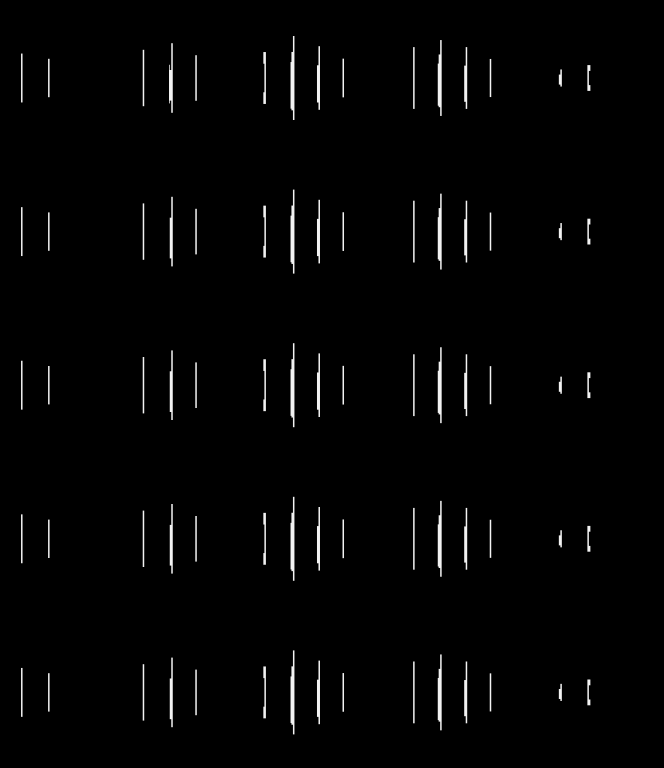
Write a Shadertoy shader that draws this pattern.

```glsl
// Five identical rows of thin pale vertical strokes on black, in five clusters.
// Each stroke is a box with exact area coverage; the taller ones gain a stepped
// swelling on the left, and two have small widened tips.

// Area coverage of a box lo..hi by a sample of size px centred on p.
float boxCoverage(vec2 p, vec2 lo, vec2 hi, vec2 px) {
    vec2 overlap = min(p + 0.5 * px, hi) - max(p - 0.5 * px, lo);
    overlap = clamp(overlap / px, 0.0, 1.0);
    return overlap.x * overlap.y;
}

// Left edges of the strokes in each cluster, in 1/442 of the width.
const vec4 strokeLeft[5] = vec4[5](
    vec4(14, 32, 0, 0),
    vec4(95, 114, 130, 0),
    vec4(176, 195, 212, 228),
    vec4(275, 293, 310, 326),
    vec4(373, 391, 0, 0));

// Half heights in 1/512 of the height; zero leaves the slot empty.
const vec4 strokeHalf[5] = vec4[5](
    vec4(16.3, 12.8, 0, 0),
    vec4(18.8, 23.2, 15.2, 0),
    vec4(17.3, 28.0, 21.2, 12.9),
    vec4(20.6, 25.3, 20.6, 12.7),
    vec4(5.7, 8.6, 0, 0));

void mainImage(out vec4 fragColor, in vec2 fragCoord) {
    vec2 canvas = vec2(442.0, 512.0);
    vec2 px = canvas / iResolution.xy;
    vec2 p = fragCoord * px;

    // Fold the canvas into five rows, centred slightly low.
    float rowHeight = canvas.y / 5.0;
    float row = floor(p.y / rowHeight);
    p.y -= (row + 0.5) * rowHeight - 0.8;

    float ink = 0.0;
    for (int cluster = 0; cluster < 5; cluster++) {
        for (int slot = 0; slot < 4; slot++) {
            float h = strokeHalf[cluster][slot];
            if (h <= 0.0) continue;
            float x = strokeLeft[cluster][slot];
            ink += boxCoverage(p, vec2(x, -h), vec2(x + 1.0, h), px);

            // Swelling: strongest on the second stroke of the inner clusters.
            float swell = 0.0;
            if (cluster < 4 && (slot == 1 || slot == 2))
                swell = max(0.0, float(min(cluster, 2) - slot + 1));
            if (cluster == 4 && slot == 0) swell = 1.0;
            // The top row has a slightly wider, shorter swelling in cluster two.
            bool stubby = row > 3.5 && cluster == 1 && slot == 1;
            if (swell > 0.0) {
                float shoulder = swell > 1.0 ? 0.62 : (stubby ? 0.23 : 0.4);
                float foot = stubby ? 0.65 : 0.77;
                ink += boxCoverage(p, vec2(x - 1.0, -foot * h), vec2(x, shoulder * h), px);
                float extra = stubby ? 0.5 : 0.6 * (swell - 1.0);
                ink += boxCoverage(p, vec2(x - 1.0 - extra, -0.73 * h),
                                   vec2(x - 1.0, 0.38 * h), px);
            }

            // Widened tips: leftwards in the middle cluster, rightwards in the last.
            bool leftTips = cluster == 2 && slot == 0;
            bool rightTips = cluster == 4 && slot == 1;
            if (leftTips || rightTips) {
                float tipX = leftTips ? x - 0.7 : x + 1.0;
                float tipWidth = leftTips ? 0.7 : 1.0;
                vec2 mirrored = vec2(p.x, abs(p.y));
                ink += boxCoverage(mirrored, vec2(tipX, 0.55 * h),
                                   vec2(tipX + tipWidth, h), px);
            }
        }
    }

    fragColor = vec4(vec3(0.95 * min(ink, 1.0)), 1.0);
}
```
